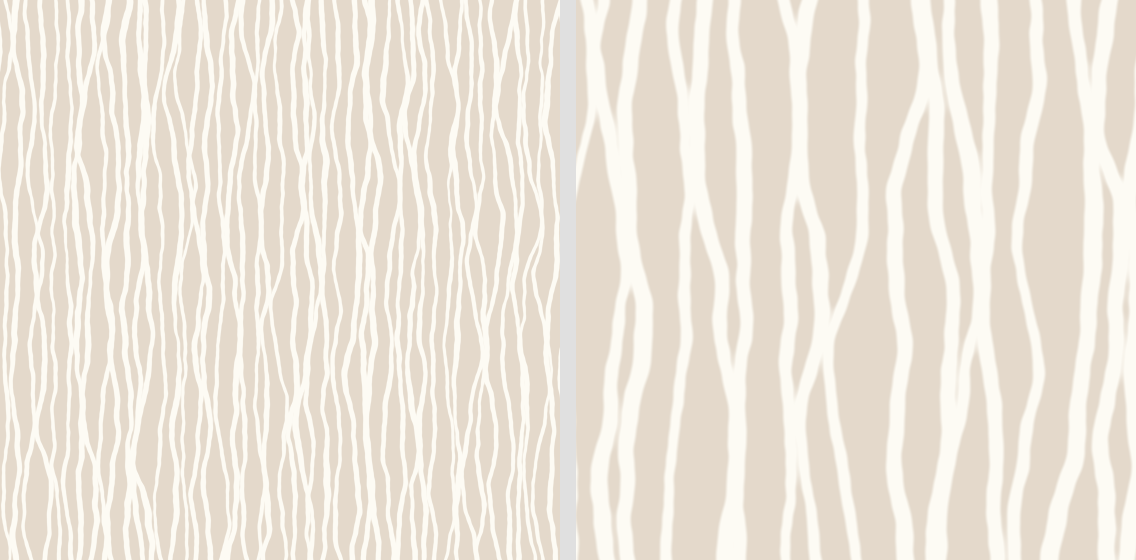
Left, the full canvas; right, a detail of the centre.
Give the GLSL for this pattern, as a WebGL 2 fragment shader.

```glsl
#version 300 es
precision highp float;

uniform vec2 u_resolution;
out vec4 fragColor;

const vec3 GROUND_COLOR = vec3(0.893, 0.852, 0.798);
const vec3 STRAND_COLOR = vec3(0.992, 0.984, 0.957);

const float STRAND_COUNT = 47.0;     // strands across the canvas
const int   REACH = 3;               // neighbouring strands tested per side
const float JITTER = 0.6;            // spread of rest positions, in spacings
const float HALF_WIDTH = 0.0040;
const float WIDTH_SPREAD = 0.5;      // variation from strand to strand
const float SWELL = 0.9;             // variation along a strand
const float SWELL_FREQ = 7.0;
const float BEND = 2.1;              // slow wander, in spacings
const float BEND_FREQ = 4.6;
const float WIGGLE = 0.6;            // medium wander, in spacings
const float WIGGLE_FREQ = 12.0;
const float TREMOR = 0.22;           // fine wander, in spacings
const float TREMOR_FREQ = 29.0;
const float RAGGED = 0.0011;         // roughness of each edge
const float RAGGED_FREQ = 85.0;
const float JOIN = 0.0030;           // rounding where strands meet
const float EDGE_SOFTNESS = 0.0013;

// Integer hash to [0, 1)
float hash(int n, int seed) {
    uint h = uint(n) * 747796405u + uint(seed) * 2891336453u;
    h = (h ^ (h >> 16)) * 2246822519u;
    h = (h ^ (h >> 13)) * 3266489917u;
    h ^= h >> 16;
    return float(h >> 8) / 16777216.0;
}

// 1D gradient noise, shifted by a random phase per seed
float gradientNoise(float t, int seed) {
    t += 16.0 * hash(seed, 91);
    float cell = floor(t);
    float f = t - cell;
    float left = (2.0 * hash(int(cell), seed) - 1.0) * f;
    float right = (2.0 * hash(int(cell) + 1, seed) - 1.0) * (f - 1.0);
    return mix(left, right, f * f * f * (f * (6.0 * f - 15.0) + 10.0));
}

float smoothMin(float a, float b, float k) {
    float h = max(k - abs(a - b), 0.0) / k;
    return min(a, b) - 0.25 * k * h * h;
}

// Horizontal centre of a strand at height y
float strandCentre(int id, float y) {
    int seed = id * 8;
    float offset = 0.5 + JITTER * (hash(id, 17) - 0.5);
    offset += BEND * gradientNoise(y * BEND_FREQ, seed);
    offset += WIGGLE * gradientNoise(y * WIGGLE_FREQ, seed + 1);
    offset += TREMOR * gradientNoise(y * TREMOR_FREQ, seed + 2);
    return (float(id) + offset) / STRAND_COUNT;
}

// Signed distance to one strand, with separately ragged sides
float strandDistance(int id, vec2 p) {
    int seed = id * 8;
    float across = p.x - strandCentre(id, p.y);
    float width = HALF_WIDTH * (1.0 + WIDTH_SPREAD * (hash(id, 53) - 0.5));
    width *= 1.0 + SWELL * gradientNoise(p.y * SWELL_FREQ, seed + 3);
    int side = across < 0.0 ? 4 : 5;
    width += RAGGED * gradientNoise(p.y * RAGGED_FREQ, seed + side);
    return abs(across) - width;
}

void main() {
    float canvasSize = min(u_resolution.x, u_resolution.y);
    vec2 p = gl_FragCoord.xy / canvasSize;

    // Merge the nearby strands
    int nearest = int(floor(p.x * STRAND_COUNT));
    float dist = 1.0;
    for (int i = -REACH; i <= REACH; i++) {
        dist = smoothMin(dist, strandDistance(nearest + i, p), JOIN);
    }

    // Soft-edged two-tone print
    float softness = max(EDGE_SOFTNESS, 0.6 / canvasSize);
    float ink = 1.0 - smoothstep(-softness, softness, dist);
    fragColor = vec4(mix(GROUND_COLOR, STRAND_COLOR, ink), 1.0);
}
```
